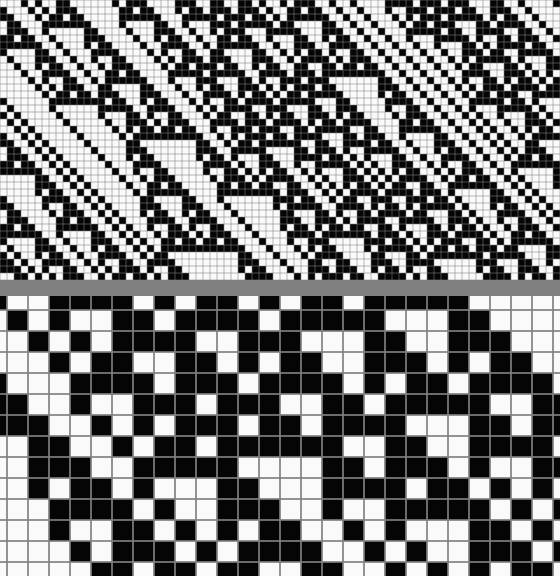
Top: the whole. Bottom: its middle third, enlarged.
Give the GLSL for this pattern, as a WebGL 1 fragment shader.

```glsl
precision highp float;
// Elementary cellular automaton (rule 120) running downwards on a ruled grid of square cells.

uniform vec2 u_resolution;

const int ROWS = 40;                // cells over the canvas height
const int SPAN = 2 * ROWS + 4;      // starting cells that can affect one grid corner
const float LINE_WIDTH = 0.08;      // grid line, in cells
const float DENSITY = 0.5;          // share of live cells in the first generation
const float SEED = 7.0;
const vec3 LIVE_COLOR = vec3(0.02);
const vec3 DEAD_COLOR = vec3(0.98);
const vec3 LINE_COLOR = vec3(0.5);

float hash(float n) {
    return fract(sin(n * 12.9898 + SEED * 78.233) * 43758.5453);
}

// Rule 120: left XOR (centre AND right), on values 0 and 1
float nextState(float left, float centre, float right) {
    return abs(left - centre * right);
}

vec3 cellColor(float state) {
    return mix(DEAD_COLOR, LIVE_COLOR, state);
}

void main() {
    // Position in cells, generations counted from the top
    float pixel = float(ROWS) / u_resolution.y;
    vec2 p = vec2(gl_FragCoord.x, u_resolution.y - gl_FragCoord.y) * pixel;
    vec2 corner = floor(p + 0.5);
    int generations = int(corner.y);

    // Random first generation; the window moves one cell right per step
    float state[SPAN];
    float firstColumn = corner.x - corner.y - 2.0;
    for (int i = 0; i < SPAN; i++) {
        state[i] = step(hash(firstColumn + float(i)), DENSITY);
    }

    // Evolve only the cells that still reach this corner
    for (int t = 0; t < ROWS; t++) {
        if (t >= generations) break;
        for (int i = 0; i < SPAN - 2; i++) {
            if (i > 2 * (generations - t) + 1) break;
            state[i] = nextState(state[i], state[i + 1], state[i + 2]);
        }
    }

    // The four cells around the corner
    vec3 upperLeft = cellColor(state[1]);
    vec3 upperRight = cellColor(state[2]);
    vec3 lowerLeft = cellColor(nextState(state[0], state[1], state[2]));
    vec3 lowerRight = cellColor(nextState(state[1], state[2], state[3]));

    // Exact pixel coverage on both sides of the lines; the rest is line
    vec2 d = p - corner;
    vec2 before = clamp((-d - 0.5 * LINE_WIDTH) / pixel + 0.5, 0.0, 1.0);
    vec2 after = clamp((d - 0.5 * LINE_WIDTH) / pixel + 0.5, 0.0, 1.0);
    vec3 color = before.y * (before.x * upperLeft + after.x * upperRight)
               + after.y * (before.x * lowerLeft + after.x * lowerRight);
    float cellShare = (before.x + after.x) * (before.y + after.y);
    color += (1.0 - cellShare) * LINE_COLOR;

    gl_FragColor = vec4(color, 1.0);
}
```
